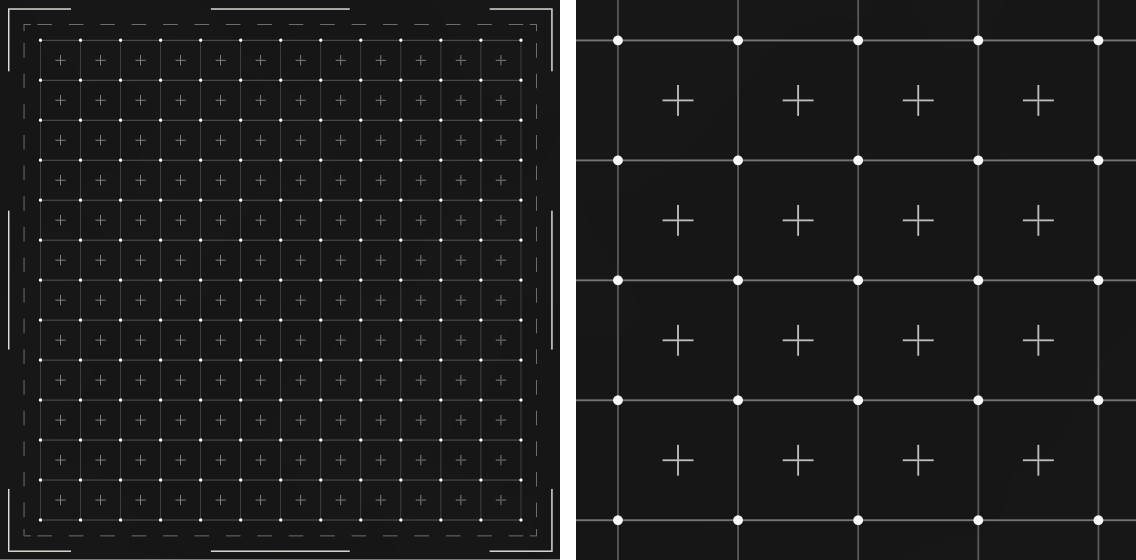
Left: the whole. Right: its middle third, enlarged.
Give the GLSL for this pattern, as a three.js fragment shader.

```glsl
// Technical grid on near-black: 12 by 12 cells with a plus in each cell and
// a dot on each crossing, inside a dashed border and a bracketed outer frame.
// All bars are box-filtered spans; the cells repeat by rounding to a lattice.

varying vec2 vUv;

#define HALF_CELLS 6.0
#define PITCH vec2(0.0715, 0.0714)
#define GRID_CENTRE vec2(0.5013, 0.4998)
#define FRAME_CENTRE vec2(0.5006, 0.4998)
#define FRAME_HALF vec2(0.4850, 0.4841)
#define DASH_HALF vec2(0.4577, 0.4568)
#define DASH_PERIOD vec2(0.0561, 0.0547)
#define THIN 0.0011
#define THICK 0.0025
#define PLUS_ARM 0.0092
#define DOT_RADIUS 0.0029
#define EDGE_STRIP 0.0014

// Share of one pixel, at distance d from the middle, covered by a bar.
float span(float d, float halfWidth, float pixel) {
  float low = max(d - 0.5 * pixel, -halfWidth);
  float high = min(d + 0.5 * pixel, halfWidth);
  return clamp((high - low) / pixel, 0.0, 1.0);
}

float bar(vec2 d, vec2 halfSize, vec2 pixel) {
  return span(d.x, halfSize.x, pixel.x) * span(d.y, halfSize.y, pixel.y);
}

// Bar that reaches from the frame corner inward along x.
float cornerBar(vec2 q, vec2 corner, float reach, float width, vec2 pixel) {
  vec2 halfSize = 0.5 * vec2(reach + width, width);
  return bar(q - corner + vec2(0.5 * reach, 0.0), halfSize, pixel);
}

// One mirrored side of the outer frame: middle bar and corner bracket.
float frameSide(vec2 q, vec2 corner, vec2 pixel) {
  float middle = bar(q - vec2(0.0, corner.y), vec2(0.1240, 0.5 * THICK), pixel);
  return max(middle, cornerBar(q, corner, 0.1100, THICK, pixel));
}

// One mirrored side of the dashed border: eight dashes and a corner tick.
float dashSide(vec2 q, vec2 corner, float period, vec2 pixel) {
  float dashX = (clamp(floor(q.x / period), 0.0, 7.0) + 0.5) * period;
  float dash = bar(q - vec2(dashX, corner.y), vec2(0.0130, 0.5 * THIN), pixel);
  return max(dash, cornerBar(q, corner, 0.0117, THIN, pixel));
}

// Faint uneven tone from layered sines.
float mottling(vec2 p) {
  float tone = 0.0;
  float scale = 9.0;
  for (int i = 0; i < 3; i++) {
    tone += sin(p.x * scale + 2.0 * sin(p.y * scale * 0.7)) * 9.0 / scale;
    p = vec2(0.8 * p.x - 0.6 * p.y, 0.6 * p.x + 0.8 * p.y);
    scale *= 2.3;
  }
  return tone * 0.002;
}

void main() {
  vec2 pixel = max(fwidth(vUv), vec2(0.00001));
  vec2 fromGrid = vUv - GRID_CENTRE;
  vec2 lattice = fromGrid / PITCH;
  vec2 gridHalf = HALF_CELLS * PITCH;

  // Grid lines, the vertical ones dimmer
  vec2 crossing = clamp(floor(lattice + 0.5), -HALF_CELLS, HALF_CELLS);
  vec2 toCrossing = fromGrid - crossing * PITCH;
  float vertical = bar(vec2(toCrossing.x, fromGrid.y),
                       vec2(0.5 * THIN, gridHalf.y), pixel);
  float horizontal = bar(vec2(fromGrid.x, toCrossing.y),
                         vec2(gridHalf.x, 0.5 * THIN), pixel);

  // Plus in each cell
  vec2 cell = clamp(floor(lattice), -HALF_CELLS, HALF_CELLS - 1.0) + 0.5;
  vec2 toCell = fromGrid - cell * PITCH;
  vec2 arm = vec2(PLUS_ARM, 0.5 * THIN);
  float plus = max(bar(toCell, arm, pixel), bar(toCell, arm.yx, pixel));

  // Dot on each crossing
  float edge = 0.5 * (pixel.x + pixel.y);
  float node = clamp((DOT_RADIUS - length(toCrossing)) / edge + 0.5, 0.0, 1.0);

  // Borders, mirrored into one quadrant
  vec2 q = abs(vUv - FRAME_CENTRE);
  float dashes = max(dashSide(q, DASH_HALF, DASH_PERIOD.x, pixel),
                     dashSide(q.yx, DASH_HALF.yx, DASH_PERIOD.y, pixel.yx));
  float frame = max(frameSide(q, FRAME_HALF, pixel),
                    frameSide(q.yx, FRAME_HALF.yx, pixel.yx));

  // Pale strip along the bottom edge
  float strip = span(vUv.y, EDGE_STRIP, pixel.y);

  // Layers from back to front
  vec3 color = vec3(0.088 + mottling(vUv));
  color = mix(color, vec3(0.34), vertical);
  color = mix(color, vec3(0.46), horizontal);
  color = mix(color, vec3(0.74), plus);
  color = mix(color, vec3(0.64), dashes);
  color = mix(color, vec3(0.90, 0.90, 0.88), frame);
  color = mix(color, vec3(0.97), node);
  color = mix(color, vec3(0.60), strip);
  gl_FragColor = vec4(color, 1.0);
}
```
